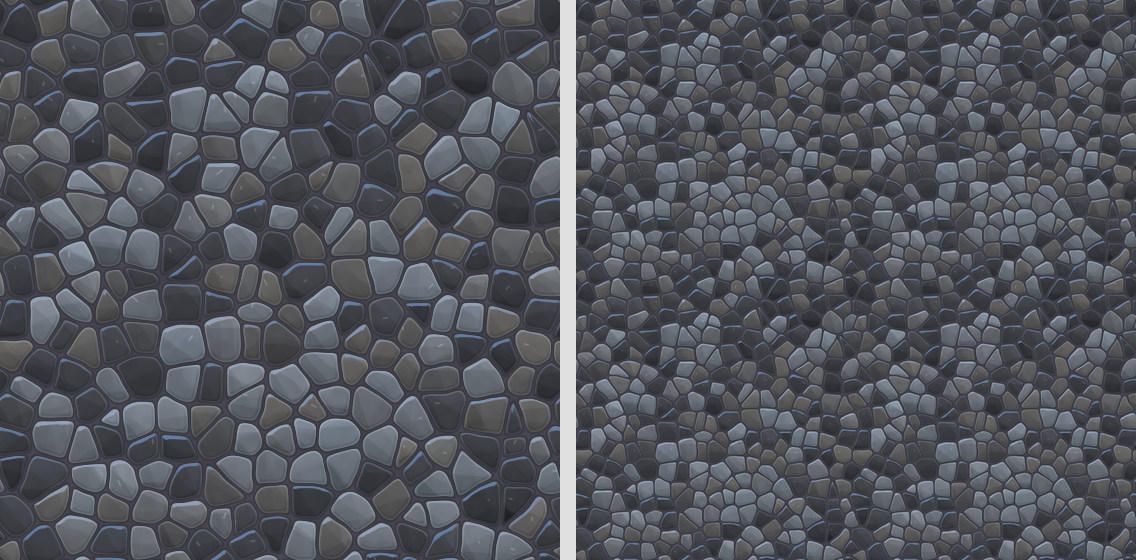
Left: one tile. Right: repeated 2 by 2.
A Shadertoy shader for this texture:

```glsl
const float CELLS = 17.0;

vec2 hash2(vec2 p) {
    return fract(sin(vec2(dot(p, vec2(127.1, 311.7)), dot(p, vec2(269.5, 183.3)))) * 43758.5453);
}

// Value noise that wraps after a whole number of periods
float noise(vec2 p, float period) {
    vec2 i = floor(p), f = fract(p);
    f = f * f * (3.0 - 2.0 * f);
    float a = hash2(mod(i, period)).x;
    float b = hash2(mod(i + vec2(1, 0), period)).x;
    float c = hash2(mod(i + vec2(0, 1), period)).x;
    float d = hash2(mod(i + 1.0, period)).x;
    return mix(mix(a, b, f.x), mix(c, d, f.x), f.y);
}

// Stone centre in xy, size weight in z
vec3 site(vec2 cell) {
    vec2 wrapped = mod(cell, CELLS);
    vec2 jitter = 0.84 * (hash2(wrapped) - 0.5);
    return vec3(cell + 0.5 + jitter, 0.16 * hash2(wrapped + 31.0).x);
}

float segmentDistance(vec2 p, vec2 a, vec2 b) {
    vec2 ab = b - a;
    return length(p - a - ab * clamp(dot(p - a, ab) / dot(ab, ab), 0.0, 1.0));
}

// Rounded weighted Voronoi: inner distance in x, outward normal in yz
vec3 stoneShape(vec2 p, out vec2 cell, out vec2 local) {
    vec2 base = floor(p);
    vec3 own = vec3(0);
    float nearest = 1e5;
    for (int y = -2; y <= 2; y++)
    for (int x = -2; x <= 2; x++) {
        vec2 id = base + vec2(x, y);
        vec3 s = site(id);
        float power = dot(p - s.xy, p - s.xy) - s.z;
        if (power < nearest) {
            nearest = power;
            own = s;
            cell = id;
        }
    }
    local = p - own.xy;
    float sum = 0.0;
    vec2 normal = vec2(0);
    for (int y = -2; y <= 2; y++)
    for (int x = -2; x <= 2; x++) {
        if (x == 0 && y == 0) continue;
        vec3 s = site(cell + vec2(x, y));
        vec2 across = s.xy - own.xy;
        float power = dot(p - s.xy, p - s.xy) - s.z;
        float edge = (power - nearest) / (2.0 * length(across));
        float w = exp(-18.0 * edge);
        sum += w;
        normal += w * normalize(across);
    }
    return vec3(-log(sum) / 18.0, normal / max(length(normal), 1e-4));
}

void mainImage(out vec4 fragColor, in vec2 fragCoord) {
    vec2 uv = fragCoord / iResolution.xy;
    float px = CELLS / iResolution.y;
    vec2 wobble = vec2(noise(uv * 34.0, 34.0), noise(uv * 34.0 + 9.0, 34.0)) - 0.5;
    vec2 cell, local;
    vec3 shape = stoneShape(uv * CELLS + 0.11 * wobble, cell, local);
    float depth = shape.x - 0.05;
    vec2 id = mod(cell, CELLS);
    vec2 rnd = hash2(id + 53.0), rnd2 = hash2(id + 97.0);

    // Stone colour: dark slate, warm grey or blue grey, in loose clusters
    float cluster = noise((id + 0.5) / CELLS * 6.0, 6.0);
    float tone = 0.65 * rnd.x + 0.35 * cluster;
    vec3 slate = mix(vec3(0.195, 0.205, 0.225), vec3(0.255, 0.265, 0.285), rnd.y);
    vec3 warm = mix(vec3(0.33, 0.33, 0.33), vec3(0.39, 0.385, 0.375), rnd.y);
    vec3 blue = mix(vec3(0.39, 0.41, 0.435), vec3(0.425, 0.465, 0.51), rnd.y);
    vec3 stone = mix(slate, warm, smoothstep(0.37, 0.47, tone));
    stone = mix(stone, blue, smoothstep(0.53, 0.64, tone));

    // Flat facets cut by random lines, lighter toward the top
    float shade = 1.0 + 0.13 * local.y;
    for (int i = 0; i < 3; i++) {
        vec2 h = hash2(id + 131.0 + 23.0 * float(i));
        float angle = 6.2832 * h.x;
        float side = dot(local, vec2(cos(angle), sin(angle))) - 0.3 * h.y + 0.03;
        shade += (0.03 + 0.1 * h.y) * sin(angle + 0.4) * smoothstep(-px, px, side);
    }
    shade += 0.07 * (noise(uv * 60.0, 60.0) - 0.5);
    stone *= shade;

    // Short pale scratches on some stones
    vec2 start = 0.35 * (rnd2 - 0.5);
    vec2 end = start + 0.3 * (hash2(id + 211.0) - 0.5);
    float scratch = 1.0 - smoothstep(0.008, 0.012 + px, segmentDistance(local, start, end));
    stone += 0.11 * scratch * step(0.68, rnd2.y);

    // Lower bevel, thin rim all round and broad blue light on top edges
    float lit = dot(shape.yz, normalize(vec2(-0.3, 1.0)));
    stone *= 1.0 - 0.12 * smoothstep(0.1, -0.6, lit) * smoothstep(0.13, 0.07, depth);
    vec3 rim = stone + vec3(0.13, 0.135, 0.15);
    float line = smoothstep(0.045 + px, 0.02, depth);
    stone = mix(stone, rim, line * (0.5 + 0.4 * smoothstep(-0.5, 0.8, lit)));
    float top = smoothstep(0.45, 0.95, lit) * smoothstep(0.15, 0.6, rnd2.x);
    float width = top * (0.05 + 0.07 * noise(uv * 51.0, 51.0));
    vec3 glint = mix(vec3(0.40, 0.49, 0.63), vec3(0.58, 0.63, 0.71), smoothstep(0.35, 0.6, tone));
    stone = mix(stone, glint, top * smoothstep(width + px, width - 0.5 * px, depth));

    // Mortar, darkest where it meets the stones
    vec3 mortar = mix(vec3(0.215, 0.215, 0.245), vec3(0.275, 0.27, 0.31), smoothstep(0.01, 0.07, -depth));
    mortar *= 0.94 + 0.12 * noise(uv * 40.0, 40.0);
    vec3 color = mix(mortar, stone, smoothstep(-0.5 * px, 0.7 * px, depth));
    fragColor = vec4(color, 1.0);
}
```
